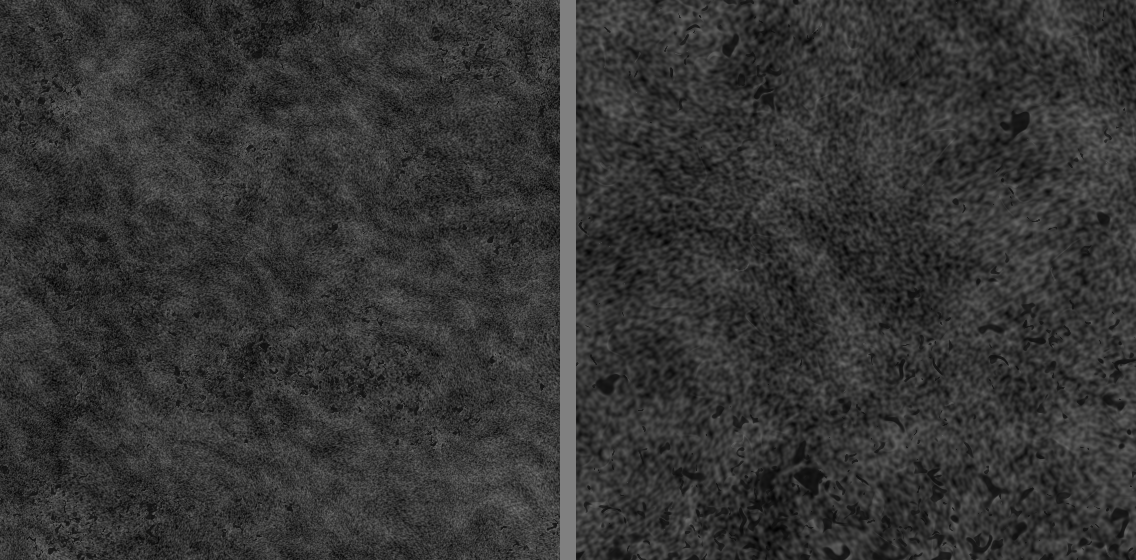
Left, the full canvas; right, a detail of the centre.
A Shadertoy shader for this texture:

```glsl
// Dark weathered stone: layered gradient noise gives cloudy patches and fine grain,
// jittered cells scatter clustered pits with faintly lit rims and pale flecks,
// and zero crossings of warped noise draw thin broken fibres.

const vec3 STONE_TINT = vec3(1.0, 1.0, 0.992);
const float STONE_TONE = 0.204;
const float PIT_TONE = 0.045;

// Integer hash of a lattice cell, two values in 0..1
vec2 hash2(vec2 cell, uint seed) {
    uvec2 q = uvec2(ivec2(cell)) + uvec2(seed * 747u, seed * 1931u);
    q = q * 1664525u + 1013904223u;
    q.x += q.y * 1664525u;
    q.y += q.x * 1664525u;
    q ^= q >> 16u;
    q.x += q.y * 1664525u;
    q.y += q.x * 1664525u;
    q ^= q >> 16u;
    return vec2(q & 65535u) / 65535.0;
}

mat2 rotation(float angle) {
    float c = cos(angle), s = sin(angle);
    return mat2(c, s, -s, c);
}

float cornerSlope(vec2 cell, vec2 offset, uint seed) {
    float angle = 6.2832 * hash2(cell, seed).x;
    return dot(vec2(cos(angle), sin(angle)), offset);
}

float gradientNoise(vec2 p, uint seed) {
    vec2 i = floor(p), f = fract(p);
    vec2 u = f * f * f * (f * (f * 6.0 - 15.0) + 10.0);
    vec2 e = vec2(1.0, 0.0);
    float low = mix(cornerSlope(i, f, seed), cornerSlope(i + e.xy, f - e.xy, seed), u.x);
    float high = mix(cornerSlope(i + e.yx, f - e.yx, seed), cornerSlope(i + e.xx, f - e.xx, seed), u.x);
    return mix(low, high, u.y);
}

float fbm(vec2 p, int octaves, uint seed) {
    float sum = 0.0, amplitude = 0.5;
    for (int i = 0; i < octaves; i++) {
        sum += amplitude * gradientNoise(p, seed + uint(i));
        p = rotation(0.65) * p * 2.03;
        amplitude *= 0.55;
    }
    return sum;
}

vec2 warp(vec2 p, uint seed) {
    return vec2(gradientNoise(p, seed), gradientNoise(p, seed + 1u));
}

// Soft irregular spots, one per cell, kept where density exceeds a random threshold
float spots(vec2 p, float cells, float density, uint seed) {
    vec2 q = p * cells + 0.75 * warp(p * cells * 1.9, seed + 5u);
    vec2 home = floor(q);
    float cover = 0.0;
    for (int y = -1; y <= 1; y++) {
        for (int x = -1; x <= 1; x++) {
            vec2 cell = home + vec2(x, y);
            vec2 centre = cell + 0.15 + 0.7 * hash2(cell, seed);
            vec2 pick = hash2(cell, seed + 1u);
            float radius = mix(0.13, 0.45, pick.x * pick.x);
            radius *= smoothstep(0.0, 0.15, density - pick.y);
            vec2 d = rotation(0.5 + 2.0 * pick.x) * (q - centre) * vec2(0.85, 1.25);
            cover = max(cover, 1.0 - smoothstep(0.45 * radius, radius + 0.001, length(d)));
        }
    }
    return cover;
}

// Thin wandering lines, broken up by a second noise
float fibres(vec2 p, float scale, uint seed) {
    vec2 q = p * scale + 0.9 * warp(p * scale * 0.8, seed);
    float line = 1.0 - smoothstep(0.0, 0.09, abs(gradientNoise(q, seed + 2u)));
    return line * smoothstep(0.02, 0.35, gradientNoise(p * scale * 0.7, seed + 3u));
}

void mainImage(out vec4 fragColor, in vec2 fragCoord) {
    vec2 p = fragCoord / iResolution.y;

    // Broad clouds and patches smeared down to the right
    vec2 bent = p + 0.03 * warp(p * 6.0, 10u);
    vec2 smeared = rotation(0.5) * bent * vec2(1.0, 1.5);
    float tone = STONE_TONE + 0.17 * fbm(bent * 3.5, 4, 20u);
    tone += 0.22 * fbm(smeared * 20.0, 4, 30u);

    // Fine grain
    tone += 0.12 * gradientNoise(rotation(0.6) * bent * 185.0, 40u);
    tone += 0.16 * gradientNoise(rotation(1.1) * bent * 320.0, 41u);

    // Fibres in several directions and sizes
    for (int i = 0; i < 3; i++) {
        float k = float(i);
        tone += 0.05 * fibres(rotation(0.8 * k) * p, 22.0 + 15.0 * k, 50u + 10u * uint(i));
    }

    // Clustered pits, with light caught on one edge
    float cluster = smoothstep(-0.1, 0.35, fbm(bent * vec2(3.0, 4.2), 4, 90u));
    vec2 lightShift = vec2(-0.0014, 0.0020);
    float largePits = spots(p, 46.0, cluster, 100u);
    float smallPits = spots(p, 92.0, cluster * 0.9 + 0.03, 120u);
    float rim = max(spots(p + lightShift, 46.0, cluster, 100u) - largePits, 0.0);
    float flecks = spots(p, 64.0, 0.08 + 0.1 * cluster, 140u);
    tone += 0.05 * rim + 0.07 * flecks;
    tone = mix(tone, PIT_TONE + 0.12 * tone, 0.9 * max(largePits, 0.85 * smallPits));

    fragColor = vec4(STONE_TINT * clamp(tone, 0.015, 0.6), 1.0);
}
```
